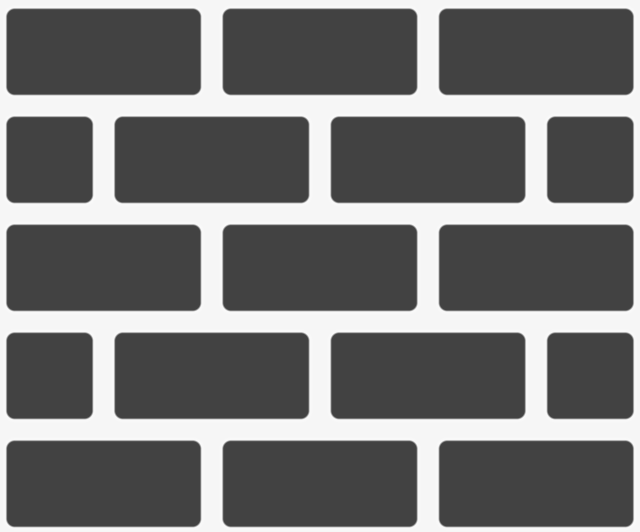
Write a Shadertoy shader that draws this pattern.

```glsl
// Running-bond wall of dark rounded bricks on pale mortar: five courses, every
// second one shifted by half a brick and trimmed flush with the wall's sides.
// Each brick is a rounded-box distance field found by its course and cell.

// Lengths are in canvas heights; the canvas spans 1.2 by 1.
const vec2  CANVAS      = vec2(1.2, 1.0);
const vec2  PITCH       = vec2(0.4055, 0.203);
const float JOINT       = 0.041;
const vec2  WALL_SIDES  = vec2(0.0122, 1.1878);
const float WALL_BASE   = 0.0096;
const float RADIUS      = 0.0155;
const float SOFTNESS    = 0.0024;
const float HALO_WIDTH  = 0.006;
const vec3  BRICK_COLOR  = vec3(0.26);
const vec3  MORTAR_COLOR = vec3(0.963);
const vec3  HALO_COLOR   = vec3(0.976);

float roundedBox(vec2 p, vec2 halfSize, float radius) {
    vec2 q = abs(p) - halfSize + radius;
    return length(max(q, 0.0)) + min(max(q.x, q.y), 0.0) - radius;
}

// Signed distance to the brick whose cell holds p.
float brickDistance(vec2 p) {
    // Course, and the half-brick shift of the odd ones
    float course = floor((p.y - WALL_BASE + 0.5 * JOINT) / PITCH.y);
    float shift = 0.5 * PITCH.x * mod(course, 2.0);

    // Brick within the course
    float start = WALL_SIDES.x + shift;
    float column = floor((p.x - start + 0.5 * JOINT) / PITCH.x);
    vec2 low = vec2(start, WALL_BASE) + vec2(column, course) * PITCH;
    vec2 high = low + PITCH - JOINT;

    // Trim the end bricks to the wall
    low.x = max(low.x, WALL_SIDES.x);
    high.x = min(high.x, WALL_SIDES.y);
    return roundedBox(p - 0.5 * (low + high), 0.5 * (high - low), RADIUS);
}

void mainImage(out vec4 fragColor, in vec2 fragCoord) {
    vec2 p = fragCoord / iResolution.xy * CANVAS;
    float dist = brickDistance(p);

    // Mortar, faintly brighter beside the bricks
    float halo = 1.0 - smoothstep(0.5 * HALO_WIDTH, 1.5 * HALO_WIDTH, dist);
    vec3 color = mix(MORTAR_COLOR, HALO_COLOR, halo);

    // Brick face with a smoothed edge
    float edge = max(SOFTNESS, 0.75 / iResolution.y);
    color = mix(BRICK_COLOR, color, smoothstep(-edge, edge, dist));

    fragColor = vec4(color, 1.0);
}
```
